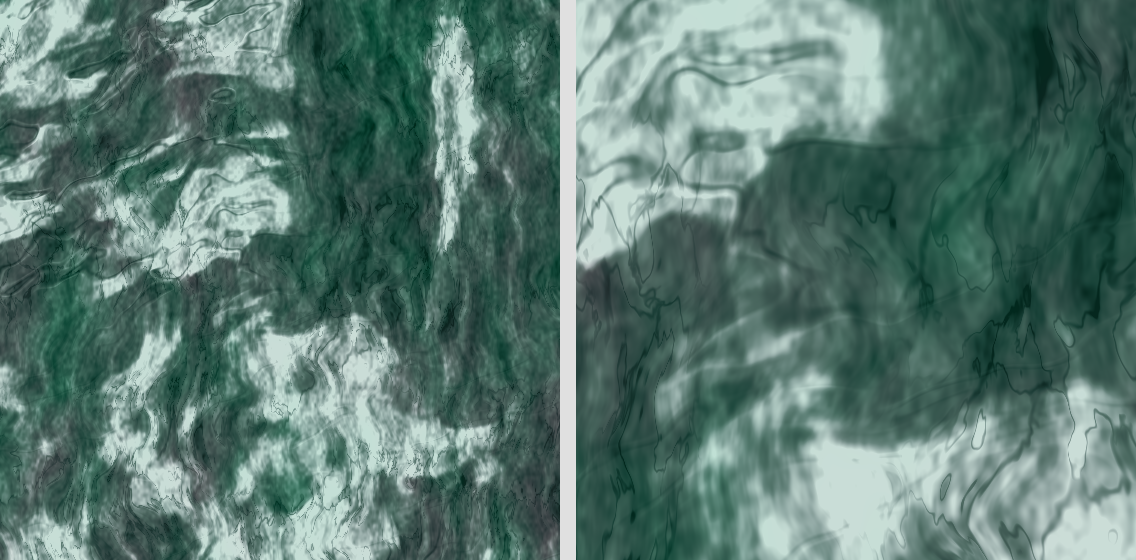
Left: the whole. Right: its middle third, enlarged.
Reproduce this texture procedurally as a three.js fragment shader.

```glsl
// Silky green mineral: pale broken slabs between dark folded sheets and a dark
// vertical seam, all combed by fine fibres. Layered noise and cellular cracks
// add up to one tone, which a colour ramp turns into stone.
varying vec2 vUv;

float hash(vec2 p) {
  vec3 h = fract(p.xyx * 0.1031);
  h += dot(h, h.yzx + 33.33);
  return fract((h.x + h.y) * h.z);
}

vec2 rotate(vec2 p, float angle) {
  float c = cos(angle), s = sin(angle);
  return vec2(c * p.x + s * p.y, c * p.y - s * p.x);
}

// Smooth value noise from -1 to 1
float noise(vec2 p) {
  vec2 i = floor(p), f = fract(p);
  f = f * f * (3.0 - 2.0 * f);
  float low = mix(hash(i), hash(i + vec2(1.0, 0.0)), f.x);
  float high = mix(hash(i + vec2(0.0, 1.0)), hash(i + 1.0), f.x);
  return 2.0 * mix(low, high, f.y) - 1.0;
}

float layers(vec2 p) {
  float sum = 0.0, weight = 1.0;
  for (int i = 0; i < 4; i++) {
    sum += weight * noise(p);
    p = rotate(p, 0.6) * 2.03 + 19.7;
    weight *= 0.56;
  }
  return sum;
}

// Cellular noise: gap between the two nearest points, zero on cell borders
float cellGap(vec2 p) {
  vec2 cell = floor(p);
  float nearest = 9.0, second = 9.0;
  for (int y = -1; y <= 1; y++) {
    for (int x = -1; x <= 1; x++) {
      vec2 c = cell + vec2(float(x), float(y));
      float d = length(c + vec2(hash(c), hash(c + 71.3)) - p);
      second = min(second, max(nearest, d));
      nearest = min(nearest, d);
    }
  }
  return second - nearest;
}

float thinLine(float field, float width) {
  return 1.0 - smoothstep(0.0, width, abs(field));
}

float span(float x, float from, float to, float soft) {
  return smoothstep(from - soft, from + soft, x) * (1.0 - smoothstep(to - soft, to + soft, x));
}

vec3 rampStep(vec3 below, vec3 above, float from, float to, float tone) {
  return mix(below, above, clamp((tone - from) / (to - from), 0.0, 1.0));
}

vec3 stoneColour(float tone) {
  vec3 c = vec3(0.03, 0.15, 0.12);
  c = rampStep(c, vec3(0.11, 0.25, 0.22), -2.3, -1.44, tone);
  c = rampStep(c, vec3(0.21, 0.33, 0.30), -1.44, -0.55, tone);
  c = rampStep(c, vec3(0.29, 0.42, 0.38), -0.55, 0.13, tone);
  c = rampStep(c, vec3(0.40, 0.52, 0.49), 0.13, 0.67, tone);
  c = rampStep(c, vec3(0.57, 0.67, 0.65), 0.67, 1.18, tone);
  return rampStep(c, vec3(0.78, 0.87, 0.84), 1.18, 1.9, tone);
}

void main() {
  // Warped space bends every feature a little
  vec2 p = vUv;
  vec2 bend = vec2(layers(p * 4.0 + 3.1), layers(p * 4.0 + 47.6));
  vec2 q = p + 0.035 * bend;
  vec2 slant = rotate(q, 0.45);

  // Large regions
  float folded = (1.0 - smoothstep(0.42, 0.56, q.x)) * smoothstep(0.36, 0.5, q.y);
  float seam = span(q.x, 0.53, 0.74, 0.025) * smoothstep(0.34, 0.48, q.y);
  float strip = span(q.x, 0.76, 0.85, 0.03) * smoothstep(0.48, 0.6, q.y);
  float rightSide = smoothstep(0.7, 0.8, q.x);
  float topGlow = 1.0 - smoothstep(0.03, 0.17, length((q - vec2(0.48, 0.95)) * vec2(1.0, 0.8)));

  // Pale slabs and slanted sheets
  float sheets = layers(slant * vec2(3.2, 10.0) + 8.4);
  float slabs = layers(q * vec2(8.0, 5.5) + 31.0);
  float forms = mix(mix(slabs, sheets, 0.35), sheets, folded);
  float bias = 0.02 - 0.9 * seam - 0.45 * rightSide + 0.95 * strip + 0.6 * topGlow;
  float pale = smoothstep(0.05, 0.42, forms + bias);

  // Fibres run upright, but lean along the folds
  float upright = layers(rotate(q, 0.06) * vec2(52.0, 15.0));
  float leaning = layers(rotate(q, -0.6) * vec2(56.0, 16.0) + 5.0);
  float fibres = mix(upright, leaning, 0.6 * folded);
  float grain = noise(p * vec2(190.0, 130.0));

  // Creases with lit rims, and short cracks
  float foldField = layers(slant * vec2(4.0, 12.0) + 63.0);
  float foldShare = 0.25 + 0.75 * folded;
  float crease = thinLine(foldField, 0.10) * foldShare;
  float rim = thinLine(foldField - 0.17, 0.09) * foldShare;
  float gap = cellGap(q * vec2(24.0, 11.0) + 0.5 * vec2(fibres, upright));
  float crack = thinLine(gap, 0.13) * smoothstep(-0.2, 0.5, noise(q * 13.0));

  float tone = -0.34 + 1.65 * pale + 0.35 * forms * (1.0 - seam) + 0.95 * fibres
    + 0.4 * grain - 0.45 * seam - 0.9 * crease + 0.6 * rim - 0.9 * crack;

  // Emerald stains in the dark parts, greyer stone between them
  float stain = layers(q * vec2(11.0, 6.0) + 90.0) + 0.35 * seam;
  vec3 emerald = vec3(-0.055, 0.018, -0.012) * stain * (1.0 - 0.75 * pale);
  gl_FragColor = vec4(clamp(stoneColour(tone) + emerald, 0.0, 1.0), 1.0);
}
```
